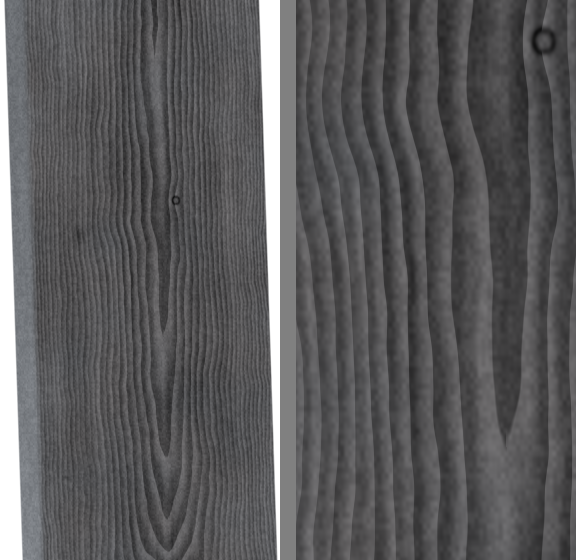
Left: the whole. Right: its middle third, enlarged.
This texture is drawn by a WebGL 2 fragment shader. Its source:

```glsl
#version 300 es
precision highp float;
// Weathered grey plank with cathedral grain, a small knot and a pale bevelled edge.

uniform vec2 u_resolution;
out vec4 fragColor;

const float LEAN = 0.0325;        // sideways lean of the plank per unit height
const float LEFT_EDGE = 0.081;
const float RIGHT_EDGE = 0.99;
const float HEART = 0.612;        // axis of the cathedral grain
const vec2 KNOT = vec2(0.67, 1.284);

float hash(ivec2 cell) {
    uint h = uint(cell.x) * 1597334677u ^ uint(cell.y) * 3812015801u;
    h = (h ^ (h >> 15)) * 2246822519u;
    h = (h ^ (h >> 13)) * 3266489917u;
    return float((h ^ (h >> 16)) >> 8) / 16777216.0;
}

float noise(vec2 p) {
    ivec2 cell = ivec2(floor(p));
    vec2 w = fract(p);
    w = w * w * (3.0 - 2.0 * w);
    float low = mix(hash(cell), hash(cell + ivec2(1, 0)), w.x);
    float high = mix(hash(cell + ivec2(0, 1)), hash(cell + ivec2(1, 1)), w.x);
    return mix(low, high, w.y);
}

// Noise centred on zero
float vary(vec2 p) {
    return noise(p) - 0.5;
}

float blob(vec2 p, vec2 center, vec2 size) {
    vec2 q = (p - center) / size;
    return exp(-dot(q, q));
}

// Bends the straight grain gently, with a kink left of the heart
vec2 bendGrain(vec2 p) {
    float shift = 0.024 * vary(p * vec2(5.0, 3.5))
                + 0.007 * vary(p * vec2(12.0, 13.0) + 40.0)
                + 0.004 * vary(p * vec2(30.0, 24.0) + 70.0);
    shift += 0.018 * blob(p, vec2(0.42, 1.2), vec2(0.15, 0.08));
    return p + vec2(shift, 0.0);
}

// Distance from the heart, slightly finer on the right side
float heartDistance(float x) {
    float dx = x - HEART;
    return sqrt(dx * dx + 0.0001) * (dx > 0.0 ? 1.15 : 1.0);
}

// Ring count: near vertical far out, nested V shapes along the heart
float ringField(vec2 p, float d) {
    float climb = log2((p.y + 0.08) / 0.4);
    return 14.0 * d + 70.0 * d * d - climb * exp(-d * d / 0.02);
}

// Slow darkening followed by a crisp outer edge
float ringProfile(float field) {
    float t = fract(field);
    float edge = clamp(fwidth(field) * 1.2, 0.05, 0.4);
    return smoothstep(0.05, min(0.78, 1.0 - edge), t) * (1.0 - smoothstep(1.0 - edge, 1.0, t));
}

float woodTone(vec2 p) {
    vec2 q = bendGrain(p);
    float d = heartDistance(q.x);
    float field = ringField(q, d) + 0.5 * blob(p, KNOT, vec2(0.03, 0.045));
    field += 0.35 * vary(p * vec2(22.0, 9.0) + 15.0);
    float contrast = mix(1.0, 0.62, smoothstep(0.1, 0.3, d));
    contrast *= 0.8 + 0.4 * noise(p * vec2(14.0, 3.0) + 90.0);
    float tone = mix(0.385, 0.24, ringProfile(field) * contrast);

    // Long streaks, broad stains and marks
    tone += 0.055 * vary(q * vec2(110.0, 3.0)) + 0.05 * vary(q * vec2(40.0, 1.5) + 30.0);
    tone += 0.05 * vary(p * vec2(6.0, 5.0) + 60.0);
    tone -= 0.07 * blob(p, vec2(0.322, 1.16), vec2(0.022, 0.03));
    tone -= 0.08 * blob(p, vec2(0.245, 0.295), vec2(0.014, 0.006));
    tone += 0.07 * blob(p, vec2(0.738, 1.23), vec2(0.02, 0.008));
    return tone;
}

// Dark rim around a paler core
float addKnot(float tone, vec2 p) {
    float r = length((p - KNOT) * vec2(1.0, 0.85));
    float rim = exp(-pow((r - 0.011) / 0.004, 2.0));
    tone = mix(tone, 0.33, 1.0 - smoothstep(0.008, 0.014, r));
    return tone - 0.17 * rim + 0.04 * exp(-pow((r - 0.022) / 0.006, 2.0));
}

// Fine surface roughness
float roughness(vec2 p) {
    return 0.065 * vary(p * vec2(210.0, 150.0)) + 0.04 * vary(p * vec2(95.0, 60.0) + 20.0);
}

void main() {
    vec2 p = gl_FragCoord.xy / u_resolution.x;
    float pixel = 1.0 / u_resolution.x;
    p.x += LEAN * p.y;

    float tone = addKnot(woodTone(p), p);
    vec3 wood = tone * mix(vec3(1.01, 0.99, 1.0), vec3(0.99, 1.0, 1.03), noise(p * 7.0));

    // Pale bevel, brighter toward the foot
    float bevel = 1.0 - smoothstep(0.055, 0.09, p.x - LEFT_EDGE);
    float paleTone = mix(0.52, 0.43, p.y * 0.5) + 0.04 * vary(p * vec2(40.0, 6.0));
    wood = mix(wood, paleTone * vec3(0.97, 1.0, 1.04), bevel) + roughness(p);

    // Plank outline on a white ground
    float inside = smoothstep(-pixel, pixel, p.x - LEFT_EDGE)
                 * smoothstep(-pixel, pixel, RIGHT_EDGE - p.x);
    fragColor = vec4(mix(vec3(1.0), wood, inside), 1.0);
}
```
